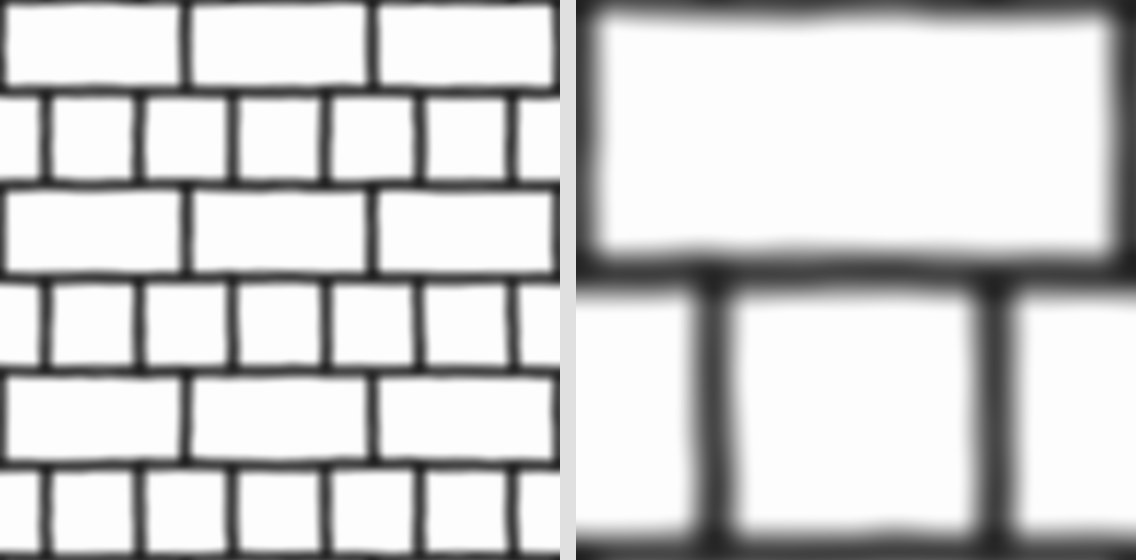
Left, the full canvas; right, a detail of the centre.
Give the GLSL for this pattern, as a Shadertoy shader.

```glsl
const float ROWS = 6.0;                      // courses up the canvas
const float WIDE_COUNT = 3.0;                // long bricks per course
const float SQUARE_COUNT = 6.0;              // square blocks per course
const vec2 JOINT_OFFSET = vec2(-0.0015, 0.0026);
const float JOINT_REACH = 0.0245;            // joint centre to clear face
const float JOINT_TONE = 0.26;
const float JOINT_TONE_VARIATION = 0.07;
const float COURSE_BLEND = 0.23;             // fade of upright joints at a bed joint
const float WOBBLE_SIZE = 0.0045;
const float WOBBLE_SCALE = 11.0;
const float ROUGH_SIZE = 0.0022;
const float ROUGH_SCALE = 34.0;
const vec3 FACE_COLOR = vec3(0.992);
const float PI = 3.14159;

float hash(vec2 p) {
    return fract(sin(dot(p, vec2(127.1, 311.7))) * 43758.5453);
}

float noise(vec2 p) {
    vec2 cell = floor(p);
    vec2 f = fract(p);
    f = f * f * (3.0 - 2.0 * f);
    float low = mix(hash(cell), hash(cell + vec2(1.0, 0.0)), f.x);
    float high = mix(hash(cell + vec2(0.0, 1.0)), hash(cell + 1.0), f.x);
    return mix(low, high, f.y);
}

// Signed two-channel noise used to displace the joints
vec2 noise2(vec2 p) {
    return vec2(noise(p), noise(p + vec2(37.2, 71.9))) - 0.5;
}

// Distance to the nearest of evenly spaced lines, count per canvas
float lineDistance(float x, float count, float phase) {
    return abs(fract(x * count + phase + 0.5) - 0.5) / count;
}

// Brightness left by a soft joint at distance d
float joint(float d, float tone) {
    return mix(tone, 1.0, smoothstep(0.0, JOINT_REACH, d));
}

void mainImage(out vec4 fragColor, in vec2 fragCoord) {
    vec2 uv = fragCoord / iResolution.xy;

    // Hand-drawn unevenness
    vec2 p = uv - JOINT_OFFSET;
    p += WOBBLE_SIZE * noise2(uv * WOBBLE_SCALE);
    p += ROUGH_SIZE * noise2(uv * ROUGH_SCALE + 19.0);
    float tone = JOINT_TONE + JOINT_TONE_VARIATION * (noise(uv * 27.0 + 5.0) - 0.5);

    // Joints: bed lines, then the uprights of each course type
    float bed = joint(lineDistance(p.y, ROWS, 0.0), tone);
    float wide = joint(lineDistance(p.x, WIDE_COUNT, 0.0), tone);
    float square = joint(lineDistance(p.x, SQUARE_COUNT, 0.5), tone);

    // Courses alternate, starting with squares at the bottom
    float squareCourse = smoothstep(-COURSE_BLEND, COURSE_BLEND, sin(PI * ROWS * p.y));
    float upright = mix(wide, square, squareCourse);

    fragColor = vec4(FACE_COLOR * bed * upright, 1.0);
}
```
